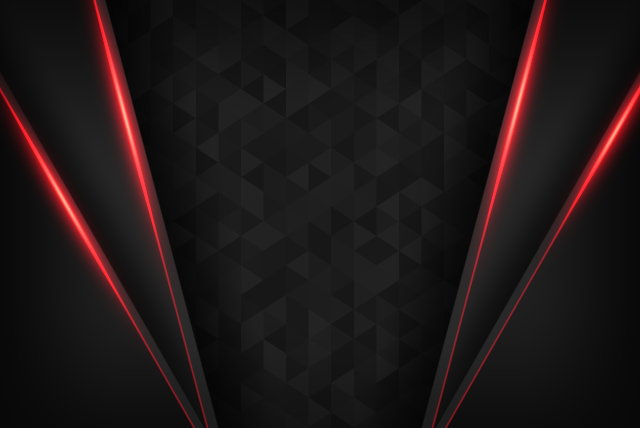
This background is drawn by a WebGL 2 fragment shader. Its source:

```glsl
#version 300 es
precision highp float;

uniform vec2 u_resolution;
out vec4 fragColor;

float hash(vec3 p) {
    p = fract(p * vec3(0.1031, 0.1130, 0.0973) + 0.37);
    p += dot(p, p.yzx + 33.33);
    return fract((p.x + p.y) * p.z);
}

// Tone of one triangle in a lattice with vertical edges
float triangleTone(vec2 p) {
    vec2 q = (p - vec2(0.5117, 0.6205)) / vec2(0.0529, 0.0687);
    vec3 cell = floor(vec3(q.x, q.y - 0.5 * q.x, q.y + 0.5 * q.x));
    return mix(0.085, 0.138, hash(cell + 40.0));
}

// Signed distance to a slanted line, positive towards the centre
float slantDistance(vec2 p, float foot, float lean) {
    return (p.x - foot + lean * p.y) / sqrt(1.0 + lean * lean);
}

// Thin red line with a tapered flare centred at the given height
vec3 neon(float d, float y, float peak, float spread, float px) {
    float t = (y - peak) / spread;
    float flare = exp(-t * t);
    float core = exp(-t * t * 5.0);
    float halfWidth = 0.0015 + 0.0025 * flare;
    float line = 1.0 - smoothstep(halfWidth - 0.5 * px, halfWidth + px, abs(d));
    vec3 light = vec3(0.85, 0.03, 0.07) * flare * exp(-abs(d) / 0.011);
    light += vec3(0.30, 0.01, 0.03) * flare * exp(-d * d / 0.0007);
    light += line * mix(vec3(0.42, 0.0, 0.03), vec3(0.75, 0.06, 0.06), flare);
    return light + vec3(0.5, 0.5, 0.3) * core * exp(-d * d / 0.000016);
}

void main() {
    float px = 1.0 / u_resolution.y;
    vec2 p = gl_FragCoord.xy / u_resolution * vec2(1.5, 1.0);
    bool onRight = p.x > 0.75;
    vec2 m = vec2(min(p.x, 1.5 - p.x), p.y);

    float inner = slantDistance(m, 0.486, 0.265);
    float outer = slantDistance(m, 0.455, 0.575);
    float innerEdge = inner - 0.0250;
    float outerEdge = outer - 0.0205;

    // Triangle mosaic, supersampled, shaded by the panels above it
    float mosaic = 0.0;
    for (int i = 0; i < 4; i++) {
        vec2 offset = vec2(i & 1, i >> 1) * 0.5 - 0.25;
        mosaic += 0.25 * triangleTone(p + offset * px);
    }
    mosaic *= mix(0.28, 1.0, smoothstep(-0.02, 0.17, innerEdge));
    mosaic *= mix(0.5, 1.0, smoothstep(1.05, 0.72, p.y));
    mosaic *= mix(0.65, 1.0, smoothstep(-0.05, 0.25, p.y));

    // Middle panel with a paler rim, under the shadow of the outer panel
    float topFade = smoothstep(1.08, 0.55, p.y);
    float middle = mix(0.045, 0.15, topFade);
    middle *= mix(0.35, 1.0, smoothstep(-0.01, 0.11, outerEdge));
    float rim = mix(0.115, 0.165, topFade) * mix(0.7, 1.0, smoothstep(0.0, 0.25, p.y));
    middle = mix(middle, rim, smoothstep(-px, px, inner));

    // Outer panel, darkening to the side and the bottom
    float side = smoothstep(-0.05, 0.30, m.x);
    float panel = mix(0.03, 0.125, side * smoothstep(-0.15, 0.35, p.y));
    float outerRim = mix(0.075, 0.155, side) * mix(0.75, 1.0, smoothstep(0.0, 0.25, p.y));
    panel = mix(panel, outerRim, smoothstep(-px, px, outer));

    // Stack the layers and add the lights
    float onOuter = smoothstep(px, -px, outerEdge);
    float onMiddle = smoothstep(px, -px, innerEdge);
    vec3 innerLight = neon(inner, p.y, onRight ? 0.76 : 0.73, 0.23, px);
    vec3 outerLight = neon(outer, p.y, onRight ? 0.69 : 0.53, onRight ? 0.16 : 0.19, px);
    vec3 color = mix(vec3(mosaic), vec3(middle) + innerLight, onMiddle);
    color = mix(color, vec3(panel), onOuter);
    color += outerLight * mix(0.5, 1.0, onOuter);

    fragColor = vec4(min(color, vec3(1.0)), 1.0);
}
```
